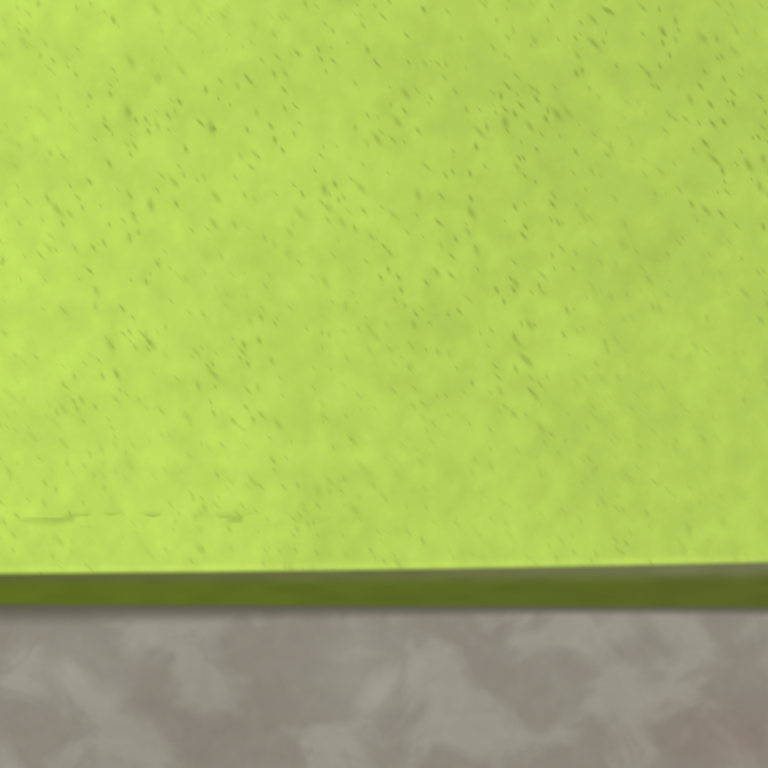
A three.js fragment shader for this texture:

```glsl
// A lime, finely pitted sheet with a shaded front edge, resting on mottled grey stone.
// Sloped boundaries split the canvas into layers; fractal noise gives the mottling
// and jittered grid cells scatter small slanted pits over the sheet.
varying vec2 vUv;

float hash(vec2 p) {
  vec3 q = fract(vec3(p.xyx) * 0.1031);
  q += dot(q, q.yzx + 33.33);
  return fract((q.x + q.y) * q.z);
}

float noise(vec2 p) {
  vec2 i = floor(p), f = fract(p);
  f = f * f * (3.0 - 2.0 * f);
  return mix(mix(hash(i), hash(i + vec2(1.0, 0.0)), f.x),
             mix(hash(i + vec2(0.0, 1.0)), hash(i + vec2(1.0, 1.0)), f.x), f.y);
}

float fbm(vec2 p) {
  float sum = 0.0, gain = 0.5;
  for (int i = 0; i < 4; i++) {
    sum += gain * noise(p);
    p = mat2(1.6, 1.2, -1.2, 1.6) * p + 7.3;
    gain *= 0.5;
  }
  return sum / 0.9375;
}

float blob(vec2 p, vec2 center, vec2 radius) {
  vec2 d = (p - center) / radius;
  return exp(-dot(d, d));
}

// Slanted soft pits, one candidate per cell, with neighbours included.
float pits(vec2 p, float cells, float density, float seed) {
  vec2 g = p * cells, base = floor(g);
  float depth = 0.0;
  for (int y = -1; y <= 1; y++) {
    for (int x = -1; x <= 1; x++) {
      vec2 id = base + vec2(float(x), float(y));
      vec2 key = id + seed;
      vec2 d = g - id - vec2(hash(key + 11.7), hash(key + 47.1));
      d.x += d.y * mix(0.2, 0.9, hash(key + 83.9));
      float size = mix(0.5, 1.0, hash(key + 29.3));
      float present = step(hash(key), density);
      depth += present * size * blob(d, vec2(0.0), vec2(0.17, 0.32) * size);
    }
  }
  return min(depth, 1.0);
}

vec3 sheetColor(vec2 p) {
  vec3 color = mix(vec3(0.735, 0.855, 0.365), vec3(0.69, 0.80, 0.345),
                   smoothstep(0.0, 1.0, p.x + 0.12 * (p.y - 0.6)));
  float broad = fbm(p * vec2(7.0, 9.0) + 3.0);
  float fine = fbm(p * vec2(48.0, 42.0) + 19.0);
  color *= 1.0 + 0.07 * (broad - 0.5) + 0.09 * (fine - 0.5);

  // Pits gather in loose patches and thin out toward the front edge.
  float patchy = smoothstep(0.3, 0.7, fbm(p * 6.0 + 41.0));
  float upper = mix(0.55, 1.0, smoothstep(0.3, 0.75, p.y));
  float depth = 0.14 * pits(p, 62.0, 0.30, 5.0) + 0.12 * pits(p, 38.0, 0.22, 91.0);
  color *= 1.0 - depth * upper * mix(0.45, 1.25, patchy);

  // Faint broken scuff above the front edge.
  float scuff = blob(p, vec2(0.19, 0.324), vec2(0.15, 0.007));
  color *= 1.0 - 0.2 * scuff * smoothstep(0.4, 0.7, noise(p * vec2(55.0, 90.0)));
  return color;
}

vec3 edgeColor(vec2 p, float top, float bottom) {
  float t = clamp((p.y - bottom) / (top - bottom), 0.0, 1.0);
  vec3 green = mix(vec3(0.37, 0.43, 0.13), vec3(0.35, 0.39, 0.15), p.x);
  vec3 haze = mix(vec3(0.37, 0.40, 0.20), vec3(0.45, 0.46, 0.32), p.x);
  vec3 color = mix(green, haze, smoothstep(0.5, 0.9, t));
  return color * (0.97 + 0.06 * noise(p * vec2(30.0, 90.0)));
}

vec3 stoneColor(vec2 p) {
  vec2 warp = vec2(noise(p * 14.0), noise(p * 14.0 + 31.0)) * 0.05;
  float mottle = fbm((p + warp) * vec2(13.0, 15.0) + 8.0);
  float light = smoothstep(0.35, 0.65, mottle) - 0.5;
  light += 0.5 * blob(p, vec2(0.10, 0.14), vec2(0.08, 0.05));
  light += 0.6 * blob(p, vec2(0.47, 0.12), vec2(0.07, 0.07));
  light -= 0.4 * blob(p, vec2(0.25, 0.06), vec2(0.10, 0.06));
  vec3 color = vec3(0.575, 0.555, 0.51) + vec3(0.055, 0.06, 0.055) * light;
  color += 0.03 * (fbm(p * 60.0) - 0.5);
  float rosy = blob(p, vec2(0.95, 0.04), vec2(0.09, 0.05));
  return color + vec3(-0.01, -0.035, -0.03) * rosy;
}

void main() {
  vec2 p = vUv;
  float top = mix(0.253, 0.268, p.x) - 0.002 * sin(3.14159 * p.x);
  float bottom = mix(0.213, 0.210, p.x);

  // Contact shadow is deeper and wider on the left.
  vec3 color = stoneColor(p);
  float reach = mix(0.022, 0.010, smoothstep(0.0, 0.8, p.x));
  float shadow = 1.0 - smoothstep(0.0, reach * 1.5, bottom - p.y);
  color = mix(color, vec3(0.36, 0.36, 0.30), shadow * 0.95);

  color = mix(color, edgeColor(p, top, bottom), smoothstep(-0.004, 0.004, p.y - bottom));
  color = mix(color, sheetColor(p), smoothstep(-0.005, 0.004, p.y - top));

  // Pale rim where the sheet turns over.
  color += vec3(0.03, 0.025, 0.02) * exp(-pow((p.y - top - 0.006) / 0.004, 2.0));
  gl_FragColor = vec4(color, 1.0);
}
```
